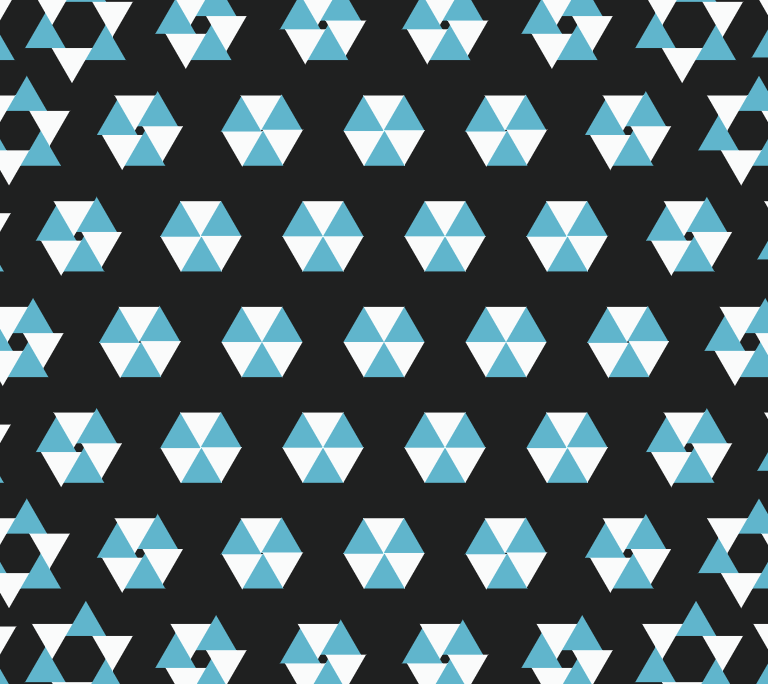
This pattern is drawn by a Shadertoy shader. Its source:

```glsl
// Hexagons of six triangles on a staggered grid, twisting open away from the centre
#define CELL 0.1589        // column spacing, in canvas widths
#define SIDE 0.0528        // triangle side
#define HALF_DIST 0.538    // distance at which a hexagon is half open
#define EASE_POWER 5.65    // sharpness of the opening
#define DARK vec3(0.123, 0.126, 0.126)
#define WHITE vec3(0.98, 0.985, 0.985)
#define BLUE vec3(0.375, 0.71, 0.80)

const float PI = 3.14159265;
const float SQRT3 = 1.7320508;

// Symmetric ease in and out, with the midpoint at 0.5
float easeInOut(float t) {
    t = clamp(t, 0.0, 1.0);
    float tail = 0.5 * pow(2.0 * min(t, 1.0 - t), EASE_POWER);
    return t < 0.5 ? tail : 1.0 - tail;
}

// Upright equilateral triangle around its centroid
float triangleDist(vec2 p) {
    return max(-p.y, abs(p.x) * SQRT3 * 0.5 + p.y * 0.5) - SIDE / (2.0 * SQRT3);
}

// Adds the six triangles of one hexagon; each slides along its outer edge
vec3 hexagonLight(vec2 p, float slide, float pixel) {
    vec3 light = vec3(0.0);
    for (int k = 0; k < 6; k++) {
        float angle = PI / 6.0 + float(k) * PI / 3.0;
        vec2 outward = vec2(cos(angle), sin(angle));
        vec2 along = vec2(-outward.y, outward.x);
        vec2 q = p - outward * SIDE / SQRT3 - along * slide;
        bool upright = k % 2 == 0;
        if (!upright) q.y = -q.y;
        float cover = clamp(0.5 - triangleDist(q) / pixel, 0.0, 1.0);
        light += cover * ((upright ? BLUE : WHITE) - DARK);
    }
    return light;
}

void mainImage(out vec4 fragColor, in vec2 fragCoord) {
    float pixel = 1.0 / iResolution.x;
    vec2 p = (fragCoord - 0.5 * iResolution.xy) * pixel;
    float rowHeight = CELL * SQRT3 * 0.5;
    float nearestRow = round(p.y / rowHeight);
    vec3 color = DARK;

    // Opened hexagons reach into the rows above and below
    for (int i = -1; i <= 1; i++) {
        float row = nearestRow + float(i);
        float stagger = 0.5 * mod(row, 2.0);
        float column = round(p.x / CELL - stagger) + stagger;
        vec2 center = vec2(column * CELL, row * rowHeight);
        float slide = SIDE * easeInOut(0.5 * length(center) / HALF_DIST);
        color += hexagonLight(p - center, slide, pixel);
    }
    fragColor = vec4(clamp(color, 0.0, 1.0), 1.0);
}
```
